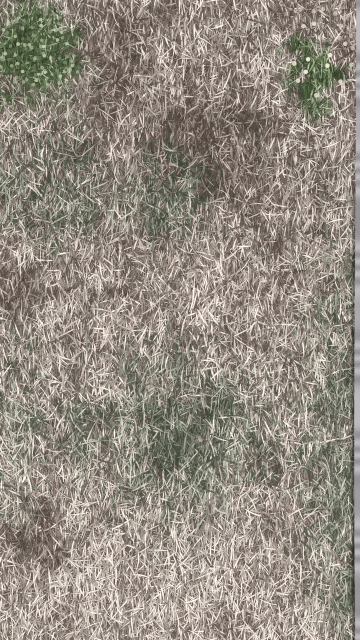
This texture is drawn by a Shadertoy shader. Its source:

```glsl
#define STRAND_LAYERS 12
#define STRAND_CELL 0.0160
#define STRAND_HALF_LENGTH 0.0158
#define STRAND_HALF_WIDTH 0.0009
#define SHADOW_STRENGTH 0.10
#define TONE_BIAS 0.15
#define TONE_PATCHES 0.20
#define TONE_TUFTS 0.15
#define CONTRAST 1.18
#define LEAF_CELL 0.0075
#define FLOWER_CELL 0.0200
#define KERB_WIDTH 0.0095

vec3 hash3(vec2 p) {
    vec3 q = fract(p.xyx * vec3(0.1031, 0.1030, 0.0973));
    q += dot(q, q.yxz + 33.33);
    return fract((q.xxy + q.yzz) * q.zyx);
}

// Soft elliptical patch, 1 in the middle and 0 outside
float blob(vec2 p, vec2 centre, vec2 radius) {
    return 1.0 - smoothstep(0.35, 1.25, length((p - centre) / radius));
}

// Layered warped sines, roughly -1 to 1
float waves(vec2 p) {
    float broad = sin(p.x * 23.0 + 2.0 * sin(p.y * 17.0)) * sin(p.y * 21.0 + 2.0 * sin(p.x * 15.0 + 1.0));
    float fine = sin(p.x * 67.0 + 2.0 * sin(p.y * 51.0)) * sin(p.y * 59.0 + 2.0 * sin(p.x * 73.0));
    return 0.6 * broad + 0.4 * fine;
}

vec3 ramp(vec3 dark, vec3 middle, vec3 light, float t) {
    return t < 0.5 ? mix(dark, middle, t * 2.0) : mix(middle, light, t * 2.0 - 1.0);
}

vec3 strawColour(float t) {
    return ramp(vec3(0.34, 0.295, 0.28), vec3(0.61, 0.57, 0.54), vec3(0.92, 0.885, 0.855), t);
}

vec3 grassColour(float t, float lush) {
    vec3 pale = ramp(vec3(0.27, 0.30, 0.25), vec3(0.50, 0.525, 0.475), vec3(0.80, 0.805, 0.75), t);
    vec3 fresh = ramp(vec3(0.22, 0.275, 0.19), vec3(0.38, 0.45, 0.33), vec3(0.74, 0.79, 0.67), t);
    return mix(pale, fresh, lush);
}

// Scattered round spots: distance to the nearest one and its random value
vec2 spots(vec2 p, float cell) {
    vec2 nearest = vec2(9.0, 0.0);
    vec2 base = floor(p / cell);
    for (int k = 0; k < 9; k++) {
        vec2 id = base + vec2(k % 3 - 1, k / 3 - 1);
        vec3 rnd = hash3(id + 71.0);
        float d = length(p - (id + rnd.xy) * cell);
        if (d < nearest.x) nearest = vec2(d, rnd.z);
    }
    return nearest;
}

void mainImage(out vec4 fragColor, in vec2 fragCoord) {
    vec2 p = fragCoord / iResolution.y;
    float right = iResolution.x / iResolution.y;
    float soft = max(0.8 / iResolution.y, 0.0008);

    // Ground cover
    float wave = waves(p);
    float clump = waves(p.yx * 1.9 + 3.7);
    float tufts = waves(p * 4.3 + 0.6 * wave + 1.3);
    vec2 ragged = p + 0.014 * vec2(sin(p.y * 90.0 + 3.0 * wave), sin(p.x * 80.0 + 4.0 * wave));
    ragged += 0.012 * clump;
    float clover = blob(ragged, vec2(0.05, 0.92), vec2(0.085, 0.10));
    float tuft = blob(ragged, vec2(0.49, 0.89), vec2(0.045, 0.08));
    float lush = max(clover, tuft);
    float meadow = 0.65 * blob(ragged, vec2(0.07, 0.71), vec2(0.11, 0.12));
    meadow = max(meadow, 0.75 * blob(ragged, vec2(0.25, 0.70), vec2(0.09, 0.08)));
    meadow = max(meadow, 0.75 * blob(ragged, vec2(0.26, 0.31), vec2(0.20, 0.16)));
    meadow = max(meadow, 0.85 * blob(ragged, vec2(right, 0.32), vec2(0.11, 0.40)));
    meadow = max(meadow, 0.70 * blob(ragged, vec2(0.0, 0.33), vec2(0.09, 0.18)));
    float green = clamp(max(lush, meadow * (0.9 + 0.5 * wave - 0.3 * tufts) + 0.10 * wave + 0.04), 0.0, 1.0);
    float soil = blob(ragged, vec2(0.05, 0.16), vec2(0.08, 0.05));
    soil = max(soil, 0.8 * blob(ragged, vec2(0.03, 0.55), vec2(0.08, 0.03)));
    soil = max(soil, 0.6 * blob(ragged, vec2(0.33, 0.78), vec2(0.14, 0.12)));
    soil = max(soil, 0.5 * blob(ragged, vec2(0.17, 0.89), vec2(0.07, 0.10)));
    float tone = TONE_BIAS - 0.42 * soil - 0.16 * green + 0.20 * (0.45 - p.y);
    tone += TONE_PATCHES * (clump - 0.5 * wave) + TONE_TUFTS * tufts;

    // Crossed dry and green strands over dark earth
    vec3 colour = mix(strawColour(0.15), grassColour(0.15, lush), green);
    for (int layer = 0; layer < STRAND_LAYERS; layer++) {
        vec2 shift = vec2(0.37, 0.61) * float(layer);
        vec2 base = floor(p / STRAND_CELL + shift);
        for (int k = 0; k < 9; k++) {
            vec2 id = base + vec2(k % 3 - 1, k / 3 - 1);
            vec3 place = hash3(id + 37.0 * float(layer));
            vec3 look = hash3(id + 37.0 * float(layer) + 311.0);
            float lean = (place.z - 0.5) * 2.0;
            float angle = lean * (0.5 + 1.05 * lean * lean);
            vec2 q = p - (id + place.xy - shift) * STRAND_CELL;
            q = mat2(cos(angle), -sin(angle), sin(angle), cos(angle)) * q;
            q.x += (look.z - 0.5) * 20.0 * q.y * q.y;
            float halfLength = STRAND_HALF_LENGTH * mix(0.35, 1.0, look.y);
            float d = length(vec2(q.x, max(abs(q.y) - halfLength, 0.0)));
            float taper = 1.0 - 0.5 * smoothstep(0.3, 1.0, abs(q.y) / halfLength);
            float width = STRAND_HALF_WIDTH * mix(0.7, 1.4, place.x) * taper;
            float shade = clamp(look.x + tone, 0.0, 1.0);
            float isGreen = smoothstep(-0.12, 0.12, green - fract(look.z * 7.0 + look.y));
            vec3 strand = mix(strawColour(shade), grassColour(shade, lush), isGreen);
            colour *= 1.0 - SHADOW_STRENGTH * smoothstep(0.003, 0.0008, d);
            colour = mix(colour, strand, smoothstep(soft, -soft, d - width));
        }
    }

    // Clover leaves and pale flower heads
    vec2 leaf = spots(p, LEAF_CELL);
    vec3 leafColour = grassColour(0.1 + 0.9 * leaf.y * leaf.y, 0.9);
    colour = mix(colour, leafColour, 0.85 * clover * smoothstep(0.0040, 0.0018, leaf.x));
    vec2 flower = spots(p, FLOWER_CELL);
    float bloom = blob(p, vec2(0.50, 0.91), vec2(0.07, 0.10)) * step(0.45, flower.y);
    colour = mix(colour, vec3(0.82, 0.81, 0.75), bloom * smoothstep(0.0045, 0.0025, flower.x));

    // Sunlit contrast
    colour = (colour - 0.52) * CONTRAST + vec3(0.580, 0.573, 0.568);

    // Kerb with a shadowed joint
    float edge = p.x - right + KERB_WIDTH + 0.0015 * sin(p.y * 5.0);
    vec3 kerb = vec3(0.66, 0.65, 0.67) + 0.08 * sin(p.y * 160.0 + 4.0 * sin(p.y * 43.0));
    colour *= 1.0 - 0.45 * smoothstep(0.005, 0.0, abs(edge)) * smoothstep(0.95, 0.5, p.y);
    colour = mix(colour, kerb, smoothstep(-soft, soft, edge - 0.002));
    fragColor = vec4(clamp(colour, 0.0, 1.0), 1.0);
}
```
